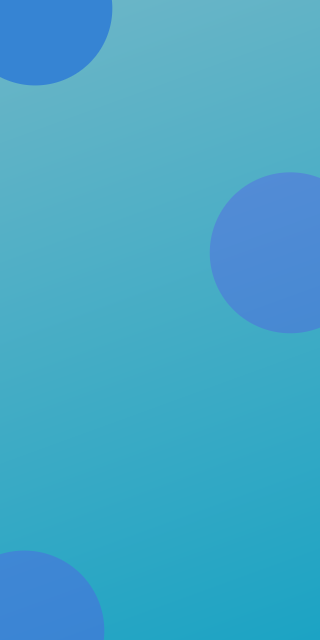
Write a WebGL 2 fragment shader that draws this background.

```glsl
#version 300 es
precision highp float;
// Three soft blue discs over a slanted pale-teal to cyan gradient.

uniform vec2 u_resolution;
out vec4 outColor;

// Lengths are in canvas widths, with the origin at the lower left.
const float SLANT = radians(20.0);
const vec3 PALE_TEAL = vec3(0.432, 0.714, 0.780);
const vec3 DEEP_CYAN = vec3(0.108, 0.640, 0.768);

const int DISC_COUNT = 3;
// Centre x, centre y, radius
const vec3 DISCS[DISC_COUNT] = vec3[](
    vec3(0.110, 1.974, 0.241),
    vec3(0.907, 1.210, 0.2515),
    vec3(0.0755, 0.029, 0.2505));
const vec3 DISC_START[DISC_COUNT] = vec3[](
    vec3(0.212, 0.516, 0.828),
    vec3(0.330, 0.549, 0.840),
    vec3(0.255, 0.531, 0.835));
const vec3 DISC_END[DISC_COUNT] = vec3[](
    vec3(0.212, 0.516, 0.828),
    vec3(0.270, 0.535, 0.822),
    vec3(0.212, 0.512, 0.825));

// Progress from 0 to 1 along the slanted axis across a box.
float slantedRamp(vec2 offset, vec2 size) {
    vec2 axis = vec2(sin(SLANT), -cos(SLANT));
    return clamp(dot(offset, axis) / dot(size, abs(axis)) + 0.5, 0.0, 1.0);
}

float discCoverage(vec2 offset, float radius, float pixel) {
    return clamp(0.5 - (length(offset) - radius) / pixel, 0.0, 1.0);
}

void main() {
    float pixel = 1.0 / u_resolution.x;
    vec2 p = gl_FragCoord.xy * pixel;
    vec2 canvas = u_resolution * pixel;

    // Background gradient
    vec3 color = mix(PALE_TEAL, DEEP_CYAN, slantedRamp(p - 0.5 * canvas, canvas));

    // Discs, each with its own faint gradient
    for (int i = 0; i < DISC_COUNT; i++) {
        vec2 offset = p - DISCS[i].xy;
        float radius = DISCS[i].z;
        vec3 fill = mix(DISC_START[i], DISC_END[i], slantedRamp(offset, vec2(2.0 * radius)));
        color = mix(color, fill, discCoverage(offset, radius, pixel));
    }

    outColor = vec4(color, 1.0);
}
```
